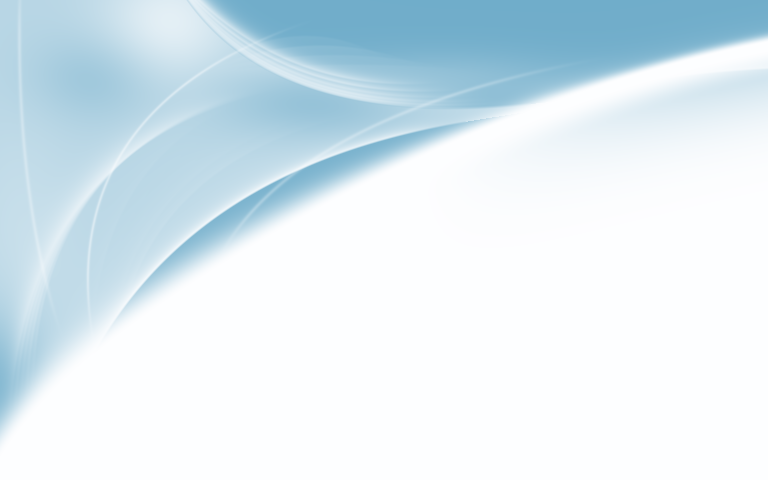
This background is drawn by a Shadertoy shader. Its source:

```glsl
// Abstract backdrop: pale sweeping ribbons on blue above a large white slope.
// One light value is built from soft glows and one-sided veils along quadratic
// arcs, then mapped from deep blue to white. Units: canvas height is 1.

const vec3 DEEP_BLUE = vec3(0.435, 0.675, 0.79);
const vec3 SOFT_WHITE = vec3(0.993, 0.995, 0.999);
const float EDGE = 0.003;          // half width of a crisp veil edge
const float PANEL_LIGHT = 0.50;    // base light of the left panel
const float SLOPE_SHADE = 0.42;    // blue tint under the slope's crest
const vec3 CREST = vec3(0.122, 0.788, -0.184); // slope height polynomial
const int RIBBON_STRANDS = 7;
const int SWEEP_STRANDS = 5;
const int WISPS = 4;

float hash(float n) { return fract(sin(n * 127.1) * 43758.5453); }

float glow(vec2 p, vec2 center, vec2 radius) {
    vec2 q = (p - center) / radius;
    return exp(-dot(q, q));
}

void screen(inout float light, float amount) { light += (1.0 - light) * amount; }

// Signed distance (positive left of travel) and parameter of the nearest arc point
vec2 arc(vec2 p, vec2 a, vec2 b, vec2 c) {
    vec2 A = b - a, B = a - 2.0 * b + c, D = a - p;
    float k = 1.0 / dot(B, B);
    float kx = k * dot(A, B);
    float ky = k * (2.0 * dot(A, A) + dot(D, B)) / 3.0;
    float kz = k * dot(D, A);
    float m = ky - kx * kx;
    float q = kx * (2.0 * kx * kx - 3.0 * ky) + kz;
    float h = q * q + 4.0 * m * m * m;
    float t;
    if (h >= 0.0) {
        vec2 x = (vec2(1.0, -1.0) * sqrt(h) - q) * 0.5;
        vec2 r = sign(x) * pow(abs(x), vec2(1.0 / 3.0));
        t = clamp(r.x + r.y - kx, 0.0, 1.0);
    } else {
        float z = sqrt(-m);
        float v = acos(clamp(q / (m * z * 2.0), -1.0, 1.0)) / 3.0;
        float n = sin(v) * 1.732;
        vec2 s = clamp(vec2(2.0 * cos(v), -n - cos(v)) * z - kx, 0.0, 1.0);
        vec2 e0 = D + (2.0 * A + B * s.x) * s.x;
        vec2 e1 = D + (2.0 * A + B * s.y) * s.y;
        t = dot(e0, e0) < dot(e1, e1) ? s.x : s.y;
    }
    // One Newton step removes rounding error
    float slope = max(3.0 * (t * t + 2.0 * kx * t + ky), 0.01);
    t = clamp(t - (((t + 3.0 * kx) * t + 3.0 * ky) * t + kz) / slope, 0.0, 1.0);
    vec2 r = -(D + (2.0 * A + B * t) * t);
    vec2 dir = A + B * t;
    float side = dir.x * r.y - dir.y * r.x < 0.0 ? -1.0 : 1.0;
    return vec2(side * length(r), t);
}

float taper(float t, float head, float tail) {
    return smoothstep(0.0, head, t) * (1.0 - smoothstep(1.0 - tail, 1.0, t));
}

// Crisp on the right of the arc, fading away on its left
float veil(vec2 d, float width, float head, float tail) {
    return smoothstep(-EDGE, EDGE, d.x) * exp(-max(d.x, 0.0) / width) * taper(d.y, head, tail);
}

float thread(vec2 d, float width) {
    return exp(-d.x * d.x / (width * width)) * taper(d.y, 0.2, 0.3);
}

void mainImage(out vec4 fragColor, in vec2 fragCoord) {
    vec2 p = fragCoord / iResolution.y;
    p.x *= 1.6 * iResolution.y / iResolution.x;

    // Left panel, bounded by the ribbon and the lower sweep
    vec2 ribbonA = vec2(0.355, 1.06), ribbonB = vec2(0.527, 0.725), ribbonC = vec2(1.104, 0.783);
    vec2 ribbon = arc(p, ribbonA, ribbonB, ribbonC);
    vec2 lower = arc(p, vec2(0.167, 0.208), vec2(0.377, 0.65), vec2(0.969, 0.746));
    float panel = PANEL_LIGHT + 0.32 * glow(p, vec2(0.35, 0.95), vec2(0.14, 0.12))
        - 0.20 * glow(p, vec2(0.20, 0.84), vec2(0.13, 0.09))
        - 0.32 * glow(p, vec2(0.67, 0.79), vec2(0.20, 0.08))
        - 0.45 * glow(p, vec2(0.0, 0.19), vec2(0.09, 0.15))
        + 0.10 * glow(p, vec2(0.04, 0.52), vec2(0.12, 0.25));
    float inside = (1.0 - smoothstep(-0.004, 0.004, ribbon.x)) * smoothstep(-EDGE, EDGE, lower.x);
    float light = 0.01 + panel * inside;

    // Haze and faint wisps above the ribbon
    screen(light, 0.24 * glow(p, vec2(0.92, 0.83), vec2(0.26, 0.06)));
    for (int i = 0; i < WISPS; i++) {
        float k = float(i);
        vec2 d = arc(p, vec2(0.42, 0.85), vec2(0.64 + 0.03 * k, 1.0 - 0.04 * k), vec2(0.85 + 0.06 * k, 0.85));
        screen(light, (0.06 + 0.08 * hash(k + 3.0)) * veil(vec2(-d.x, d.y), 0.04, 0.3, 0.5));
    }

    // Upper sweep bundle and the fainter fan inside it
    for (int i = 0; i < SWEEP_STRANDS; i++) {
        float k = float(i) / float(SWEEP_STRANDS - 1);
        vec2 d = arc(p, vec2(0.02 + 0.05 * k, 0.09 + 0.06 * k), vec2(0.035 + 0.025 * k, 0.71 - 0.03 * k), vec2(0.61 - 0.06 * k, 0.82));
        screen(light, (0.16 + 0.22 * hash(k * 4.0 + 1.0)) * veil(d, 0.022, 0.25, 0.45));
        vec2 f = arc(p, vec2(0.19 + 0.05 * k, 0.28), vec2(0.21 + 0.10 * k, 0.69), vec2(0.54 + 0.25 * k, 0.80 - 0.03 * k));
        screen(light, 0.14 * hash(k * 4.0 + 8.0) * veil(f, 0.025, 0.3, 0.5));
    }

    // Lower sweep and fine threads
    screen(light, 0.75 * veil(lower, 0.010, 0.25, 0.15) + 0.22 * veil(lower, 0.06, 0.2, 0.4));
    screen(light, 0.45 * thread(arc(p, vec2(0.202, 0.25), vec2(0.0875, 0.779), vec2(0.667, 0.9625)), 0.003));
    screen(light, 0.30 * thread(arc(p, vec2(0.045, 1.1), vec2(0.02, 0.608), vec2(0.135, 0.281)), 0.004));
    screen(light, 0.28 * thread(arc(p, vec2(0.448, 0.448), vec2(0.61, 0.77), vec2(1.292, 0.885)), 0.004));

    // Bright ribbon, densest along its lower edge
    for (int i = 0; i < RIBBON_STRANDS; i++) {
        float k = float(i) / float(RIBBON_STRANDS - 1);
        float s = k * k;
        vec2 d = arc(p, ribbonA, mix(ribbonB, vec2(0.585, 0.79), s), mix(ribbonC, vec2(0.94, 0.83), s));
        screen(light, (0.38 + 0.30 * hash(k * 6.0 + 2.0)) * veil(d, 0.012, 0.02, 0.4));
    }

    // White slope with a soft crest and a blue tint below it on the right
    float height = CREST.x + (CREST.y + CREST.z * p.x) * p.x - 0.08 * exp(-10.0 * p.x);
    float d = (p.y - height) / length(vec2(1.0, CREST.y + 2.0 * CREST.z * p.x));
    float softness = mix(0.058, 0.014, smoothstep(0.1, 1.4, p.x));
    float above = max(d, 0.0) / softness;
    float tint = SLOPE_SHADE * smoothstep(0.85, 1.6, p.x) * smoothstep(0.015, 0.08, -d) * exp(-d * d / 0.018);
    screen(light, 0.22 * exp(-above * 0.6));
    light = mix(light, 1.0 - tint, exp(-above * above));
    screen(light, 0.65 * veil(arc(p, vec2(1.0, 0.73), vec2(1.25, 0.85), vec2(1.68, 0.86)), 0.02, 0.3, 0.01));

    fragColor = vec4(mix(DEEP_BLUE, SOFT_WHITE, clamp(light, 0.0, 1.0)), 1.0);
}
```
